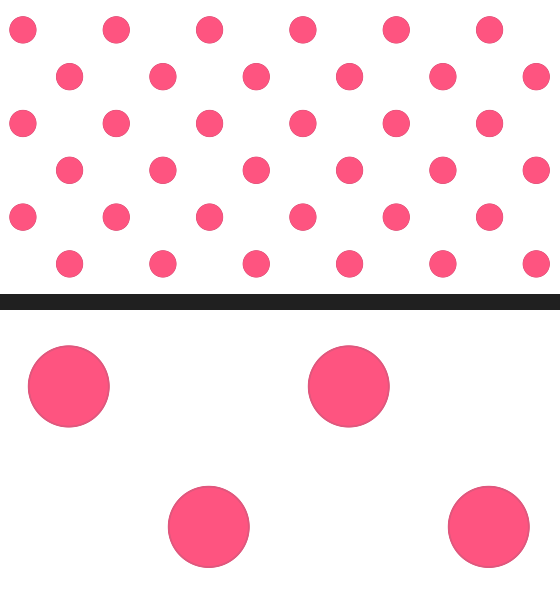
Top: the whole. Bottom: its middle third, enlarged.
Write a Shadertoy shader that draws this pattern.

```glsl
// Pink polka dots on white in a half-drop layout, six columns across.
// Each cell holds two staggered discs; the nearest one is found by folding
// space, then filled with a fine darker rim and a smoothed edge.

// Signed distance to the nearest disc of a staggered lattice with unit cells.
float staggeredDots(vec2 p, float radius) {
    vec2 corner = fract(p + 0.5) - 0.5;
    vec2 middle = fract(p) - 0.5;
    return min(length(corner), length(middle)) - radius;
}

void mainImage(out vec4 fragColor, in vec2 fragCoord) {
    // One unit is a column width; y runs down from the top edge
    float scale = 6.0 / iResolution.x;
    vec2 p = vec2(fragCoord.x, iResolution.y - fragCoord.y) * scale;

    // Shift to the first dot; rows are spaced very slightly wider than columns
    p = (p - vec2(0.2455, 0.320)) / vec2(1.0, 1.003);
    float dist = staggeredDots(p, 0.1465);

    vec3 paper = vec3(1.0);
    vec3 pink = vec3(0.995, 0.33, 0.50);
    vec3 rim = vec3(0.88, 0.34, 0.49);

    // Fill, with the rim just inside the edge
    float halfPixel = 0.5 * scale;
    float rimMask = smoothstep(-halfPixel, halfPixel, dist + 0.007);
    float coverage = 1.0 - smoothstep(-halfPixel, halfPixel, dist);
    vec3 color = mix(paper, mix(pink, rim, rimMask), coverage);

    fragColor = vec4(color, 1.0);
}
```
